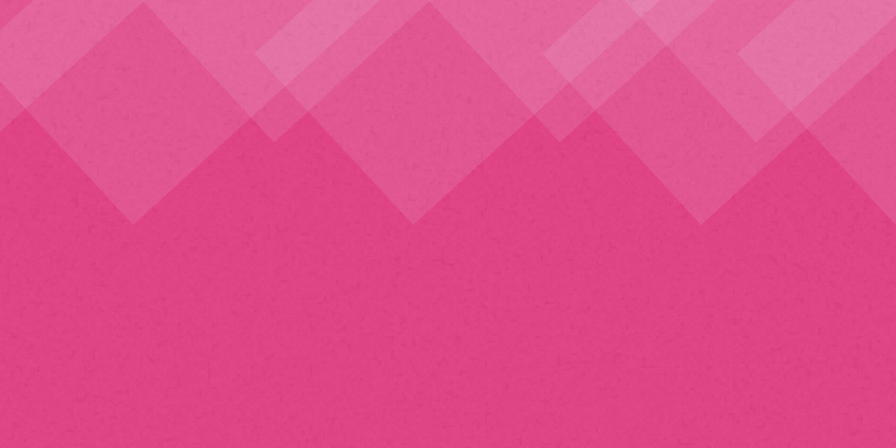
A WebGL 1 fragment shader for this background:

```glsl
precision highp float;

uniform vec2 u_resolution;

const vec3 BASE_PINK = vec3(0.875, 0.266, 0.52);
const vec3 VEIL_TINT = vec3(0.95, 0.95, 0.98);
const float VEIL_ALPHA = 0.1;
const float LEFT_SLOPE = 1.08;
const float RIGHT_SLOPE = 0.91;
const float BAND_HEIGHT = 0.705;

float hash(vec2 cell) {
  vec3 q = fract(vec3(cell.xyx) * 0.1031);
  q += dot(q, q.yzx + 33.33);
  return fract((q.x + q.y) * q.z);
}

float valueNoise(vec2 p) {
  vec2 cell = floor(p);
  vec2 f = fract(p);
  f = f * f * (3.0 - 2.0 * f);
  float low = mix(hash(cell), hash(cell + vec2(1.0, 0.0)), f.x);
  float high = mix(hash(cell + vec2(0.0, 1.0)), hash(cell + 1.0), f.x);
  return mix(low, high, f.y);
}

// Signed distance to a slanted band whose lowest corner is at tip
float bandDistance(vec2 p, vec2 tip) {
  vec2 q = p - tip;
  float rise = q.y - RIGHT_SLOPE * q.x;
  float left = -(q.y + LEFT_SLOPE * q.x) / length(vec2(1.0, LEFT_SLOPE));
  float sides = max(-rise, rise - BAND_HEIGHT) / length(vec2(1.0, RIGHT_SLOPE));
  return max(left, sides);
}

vec3 addVeil(vec3 color, vec2 p, vec2 tip, float blur) {
  float cover = 1.0 - smoothstep(-blur, blur, bandDistance(p, tip));
  return mix(color, VEIL_TINT, VEIL_ALPHA * cover);
}

// Fine paper grain with sparse darker specks
float paperGrain(vec2 p) {
  float fine = hash(floor(p * 256.0)) - 0.5;
  float soft = valueNoise(p * 130.0) - 0.5;
  float speck = smoothstep(0.74, 0.95, valueNoise(p * 105.0 + 37.0));
  return 0.012 * fine + 0.014 * soft - 0.018 * speck;
}

void main() {
  vec2 p = gl_FragCoord.xy / u_resolution.y;
  float blur = 0.75 / u_resolution.y;
  vec3 color = BASE_PINK;

  // Two rows of overlapping translucent bands
  vec4 lowerTips = vec4(0.297, 0.922, 1.565, 2.0);
  vec4 upperTips = vec4(-0.026, 0.612, 1.25, 1.688);
  for (int i = 0; i < 4; i++) {
    color = addVeil(color, p, vec2(lowerTips[i], 0.498), blur);
    color = addVeil(color, p, vec2(upperTips[i], 0.682), blur);
  }

  color += paperGrain(p);
  gl_FragColor = vec4(clamp(color, 0.0, 1.0), 1.0);
}
```
